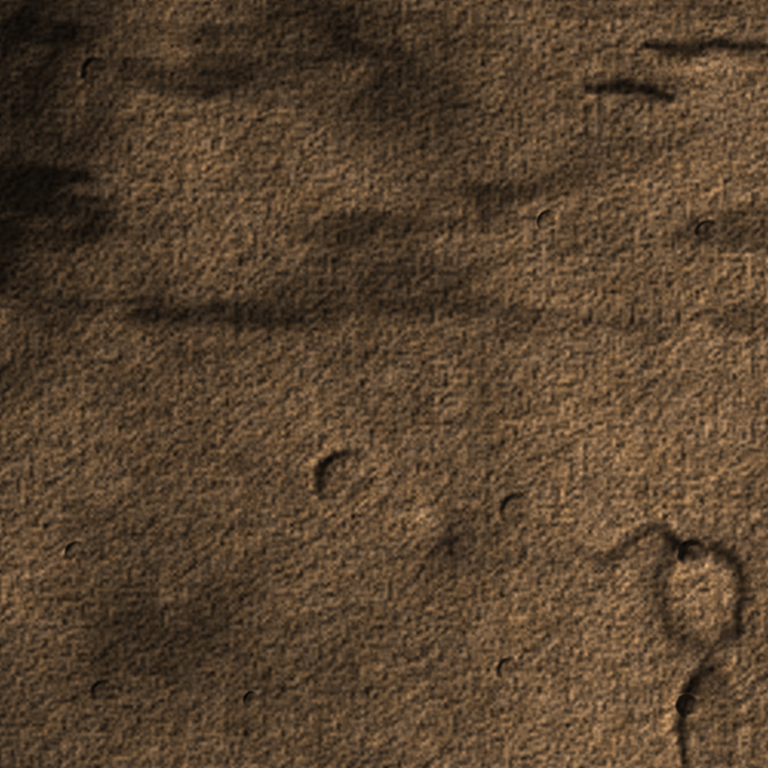
Write a WebGL 1 fragment shader that draws this texture.

```glsl
precision highp float;

uniform vec2 u_resolution;

const vec2 SUN = vec2(-0.76, 0.65);
const vec3 DUST = vec3(1.0, 0.77, 0.54);

float hash(vec2 p) {
  return fract(sin(dot(p, vec2(127.1, 311.7))) * 43758.5453);
}

float noise(vec2 p) {
  vec2 i = floor(p);
  vec2 f = fract(p);
  f = f * f * (3.0 - 2.0 * f);
  float low = mix(hash(i), hash(i + vec2(1.0, 0.0)), f.x);
  float high = mix(hash(i + vec2(0.0, 1.0)), hash(i + 1.0), f.x);
  return mix(low, high, f.y);
}

float fbm(vec2 p) {
  float sum = 0.0;
  float amp = 0.52;
  for (int i = 0; i < 5; i++) {
    sum += amp * noise(p);
    p = mat2(0.8, 0.6, -0.6, 0.8) * p * 2.03 + 17.3;
    amp *= 0.5;
  }
  return sum;
}

// Soft bump around a centre value
float band(float x, float centre, float width) {
  float t = (x - centre) / width;
  return exp(-t * t);
}

float blob(vec2 p, vec2 centre, vec2 size) {
  return band(length((p - centre) / size), 0.0, 1.0);
}

// Sunlit side minus shaded side of a noise relief
float emboss(vec2 p, float scale) {
  vec2 q = p * scale;
  return noise(q) - noise(q + SUN * 0.85);
}

// Sunken bowl: shaded near wall, lit far wall, raised rim
float bowl(vec2 p, vec2 centre, vec2 size) {
  vec2 d = (p - centre) / size;
  float r = length(d);
  float facing = dot(d, SUN) / max(r, 0.001);
  float wall = 0.3 * max(-facing, 0.0) - 0.75 * max(facing, 0.0);
  float rim = 0.14 + 0.16 * facing;
  float bed = 1.0 - smoothstep(0.8, 1.0, r);
  return wall * band(r, 0.85, 0.17) + rim * band(r, 1.12, 0.15) - 0.08 * bed;
}

// Rounded hill lit from the sun side
float knoll(vec2 p, vec2 centre, float size) {
  vec2 d = (p - centre) / size;
  return 0.95 * dot(d, SUN) * exp(-1.3 * dot(d, d));
}

// At most one small crater in each cell
float scatteredCraters(vec2 p, float cells) {
  vec2 id = floor(p * cells);
  vec2 jitter = vec2(hash(id + 3.1), hash(id + 8.7));
  vec2 centre = 0.3 + 0.4 * jitter;
  float radius = mix(0.05, 0.13, hash(id + 5.3));
  return step(0.72, hash(id + 1.9)) * bowl(fract(p * cells), centre, vec2(radius));
}

// Tapered dark cliff with a pale foot
float scarp(vec2 p, vec2 a, vec2 b, float width) {
  vec2 ab = b - a;
  float t = clamp(dot(p - a, ab) / dot(ab, ab), 0.0, 1.0);
  vec2 d = p - a - ab * t;
  float w = width * (0.4 + 0.6 * sin(3.14159 * t));
  return 0.2 * band(length(d + vec2(0.0, 2.2 * w)), 0.0, w)
       - 0.65 * band(length(d), 0.0, w);
}

// Pale plateau inside a dark moat
float mesa(vec2 p, vec2 centre, vec2 size) {
  vec2 d = (p - centre) / size;
  float r = length(d);
  float top = 1.0 - smoothstep(0.75, 1.05, r);
  return 0.3 * top - 0.6 * band(r, 1.35, 0.27) * (0.75 + 0.25 * d.x / max(r, 0.001));
}

// Winding channel that fades at both ends
float groove(vec2 p) {
  float path = 0.29 + 0.022 * sin(p.x * 46.0);
  float reach = smoothstep(0.7, 0.82, p.x) * (1.0 - smoothstep(0.89, 0.93, p.x));
  return reach * (0.15 * band(p.y, path + 0.022, 0.01) - 0.5 * band(p.y, path, 0.011));
}

void main() {
  vec2 p = gl_FragCoord.xy / u_resolution;
  vec2 warp = vec2(fbm(p * 17.0), fbm(p * 17.0 + 40.0)) - 0.5;
  vec2 rough = p + 0.035 * warp;
  vec2 worn = p + 0.012 * warp;

  // Regional brightness: dark upper left, pale right
  float cloud = fbm(p * 5.0 + 9.0) - 0.5;
  float open = smoothstep(-0.05, 0.5, p.x + 0.5 * (1.0 - p.y) + 0.3 * cloud);
  float tone = mix(0.14, 0.36, open) + 0.08 * smoothstep(0.4, 1.0, p.x);
  tone += 0.2 * cloud + 0.14 * (fbm(p * 22.0) - 0.5);
  tone -= 0.10 * blob(rough, vec2(0.18, 0.13), vec2(0.15, 0.12));
  tone -= 0.13 * blob(rough, vec2(0.53, 0.89), vec2(0.11, 0.07));

  // Wind streaks on the upper plain
  float streak = smoothstep(0.53, 0.75, fbm(vec2(p.x * 4.0, p.y * 17.0)));
  tone -= 0.14 * streak * smoothstep(0.42, 0.6, p.y);

  // Landforms
  float relief = bowl(worn, vec2(0.455, 0.375), vec2(0.044));
  relief += knoll(worn, vec2(0.572, 0.305), 0.034);
  relief += scatteredCraters(worn, 5.0);
  relief += scarp(rough, vec2(0.84, 0.945), vec2(1.02, 0.93), 0.012);
  relief += scarp(rough, vec2(0.77, 0.885), vec2(0.88, 0.88), 0.012);
  relief += mesa(rough, vec2(0.915, 0.225), vec2(0.04, 0.052));
  relief += bowl(rough, vec2(0.93, 0.035), vec2(0.046, 0.11));
  relief += groove(worn);

  // Slanting crags in the dark corner
  vec2 slant = vec2(dot(p, vec2(0.9, -0.4)) * 2.2, dot(p, vec2(0.4, 0.9)) * 0.7);
  relief += 0.6 * (1.0 - open) * emboss(slant + 0.05 * warp, 14.0);

  // Gritty surface
  float grit = 0.62 * emboss(p, 165.0) + 0.22 * emboss(p + 3.7, 75.0);
  grit += 0.5 * (noise(p * 250.0) - 0.5);

  tone = max(tone, 0.09) * max(1.0 + relief, 0.2) * max(1.0 + grit, 0.25);
  vec3 tint = DUST + vec3(0.0, 0.03, 0.07) * (noise(p * 60.0 + 5.0) - 0.5);
  gl_FragColor = vec4(clamp(tone * tint, 0.0, 1.0), 1.0);
}
```
